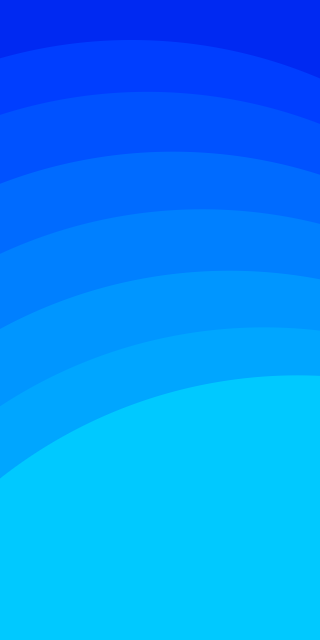
Reproduce this background procedurally as a Shadertoy shader.

```glsl
// Draws overlapping large discs stepping from deep blue down to bright cyan.

const int DISC_COUNT = 7;
const float DISC_RADIUS = 1.5026; // in canvas widths
const vec3 DEEP_BLUE = vec3(0.0, 0.16, 0.95);

// Topmost point of each disc, back to front, in canvas widths
const vec2 CRESTS[DISC_COUNT] = vec2[](
    vec2(0.411, 1.875), vec2(0.460, 1.713), vec2(0.540, 1.526),
    vec2(0.632, 1.346), vec2(0.717, 1.154), vec2(0.825, 0.977),
    vec2(0.930, 0.827));

// Green level of each disc; red stays at zero and blue at one
const float GREENS[DISC_COUNT] = float[](
    0.243, 0.32, 0.42, 0.50, 0.588, 0.65, 0.79);

// Signed distance to a disc given by its topmost point
float discDistance(vec2 p, vec2 crest, float radius) {
    return length(p - crest + vec2(0.0, radius)) - radius;
}

// Smooth inside mask, one pixel wide
float coverage(float dist, float pixel) {
    return clamp(0.5 - dist / pixel, 0.0, 1.0);
}

void mainImage(out vec4 fragColor, in vec2 fragCoord) {
    // Canvas spans 1 wide by 2 high
    vec2 p = fragCoord / iResolution.xy * vec2(1.0, 2.0);
    float pixel = 2.0 / iResolution.y;

    // Layer the discs from back to front
    vec3 color = DEEP_BLUE;
    for (int i = 0; i < DISC_COUNT; i++) {
        float dist = discDistance(p, CRESTS[i], DISC_RADIUS);
        color = mix(color, vec3(0.0, GREENS[i], 1.0), coverage(dist, pixel));
    }
    fragColor = vec4(color, 1.0);
}
```
